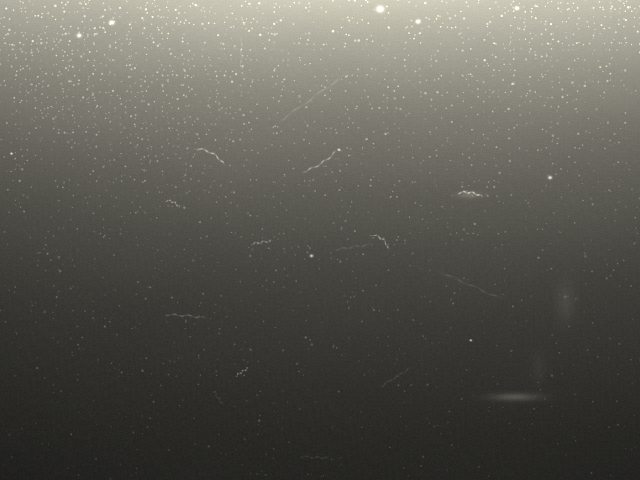
Write a Shadertoy shader that draws this texture.

```glsl
// Dusty, finely scratched dark panel lit by a soft pale glow along its top edge.

const vec3 GLOW_TINT = vec3(1.0, 0.985, 0.90);
const vec3 SHADE_TINT = vec3(1.0, 0.99, 0.915);
const vec3 DUST_COLOR = vec3(1.0, 0.99, 0.92);
const float SHADE_LEVEL = 0.06;
const float GLOW_LEVEL = 0.73;
const float GLOW_FALLOFF = 2.2;
const float GRAIN_CELLS = 360.0;
const float GRAIN_AMOUNT = 0.022;
const float DUST_AMOUNT = 0.34;
const float HAIR_WIDTH = 0.0016;
const float TRAIL_AMOUNT = 0.075;

// Curved scratches: start and end, then bend and brightness.
const int HAIRS = 8;
const vec4 HAIR_ENDS[HAIRS] = vec4[HAIRS](
    vec4(0.403, 0.691, 0.470, 0.653), vec4(0.628, 0.641, 0.703, 0.688),
    vec4(0.344, 0.582, 0.375, 0.566), vec4(0.521, 0.491, 0.569, 0.498),
    vec4(0.769, 0.510, 0.809, 0.476), vec4(0.951, 0.597, 1.007, 0.589),
    vec4(0.340, 0.344, 0.431, 0.337), vec4(0.490, 0.215, 0.519, 0.234));
const vec2 HAIR_STYLE[HAIRS] = vec2[HAIRS](
    vec2(0.010, 0.30), vec2(-0.006, 0.25), vec2(0.005, 0.28), vec2(0.001, 0.24),
    vec2(0.012, 0.28), vec2(0.006, 0.38), vec2(0.002, 0.16), vec2(0.001, 0.30));

// Faint straight trails of dust.
const int TRAILS = 7;
const vec4 TRAIL_ENDS[TRAILS] = vec4[TRAILS](
    vec4(0.573, 0.740, 0.729, 0.852), vec4(0.503, 0.922, 0.503, 0.852),
    vec4(0.911, 0.436, 1.050, 0.375), vec4(0.694, 0.479, 0.773, 0.491),
    vec4(0.443, 0.188, 0.465, 0.155), vec4(0.790, 0.193, 0.859, 0.236),
    vec4(0.625, 0.049, 0.688, 0.045));

// Bright flecks: position and radius.
const int FLECKS = 10;
const vec3 FLECK_SPOTS[FLECKS] = vec3[FLECKS](
    vec3(0.792, 0.981, 0.0070), vec3(0.871, 0.955, 0.0045), vec3(0.165, 0.926, 0.0045),
    vec3(0.233, 0.953, 0.0050), vec3(1.077, 0.983, 0.0040), vec3(1.146, 0.630, 0.0040),
    vec3(0.706, 0.688, 0.0026), vec3(0.981, 0.291, 0.0026), vec3(0.024, 0.680, 0.0026),
    vec3(0.649, 0.467, 0.0034));

float hash(vec2 p) {
    return fract(sin(dot(p, vec2(127.1, 311.7))) * 43758.55);
}

// Slow mottling from layered sines.
float mottle(vec2 p) {
    float sum = 0.0, weight = 0.5;
    for (int i = 0; i < 4; i++) {
        sum += weight * sin(p.x + 1.7 * sin(p.y)) * sin(p.y * 1.1 + 1.3 * sin(p.x * 0.8));
        p = mat2(1.6, 1.2, -1.2, 1.6) * p + 2.3;
        weight *= 0.55;
    }
    return sum;
}

// One jittered speck per cell, kept with the given probability.
float dust(vec2 p, float cells, float radius, float density, float pixel) {
    vec2 id = floor(p * cells);
    vec2 jitter = 0.2 + 0.6 * vec2(hash(id + 3.1), hash(id + 17.7));
    float size = radius * mix(0.5, 1.2, hash(id + 41.3));
    float d = length((p * cells - id - jitter) / cells);
    float shape = 1.0 - smoothstep(size - 0.5 * pixel, size + 0.8 * pixel, d);
    return shape * step(hash(id + 9.4), density) * mix(0.25, 1.0, hash(id + 63.9));
}

// Broken line from ends.xy to ends.zw, bowed sideways by bend.
float scratch(vec2 p, vec4 ends, float bend, float pixel) {
    vec2 span = ends.zw - ends.xy;
    vec2 dir = normalize(span);
    vec2 rel = p - ends.xy;
    float u = dot(rel, dir) / length(span);
    float bow = 4.0 * bend * u * (1.0 - u);
    float d = abs(dot(rel, vec2(-dir.y, dir.x)) - bow + 0.0015 * sin(u * 19.0));
    float line = 1.0 - smoothstep(0.0, max(HAIR_WIDTH, pixel) * 1.6, d);
    float caps = smoothstep(-0.02, 0.15, u) * (1.0 - smoothstep(0.85, 1.02, u));
    return line * caps * (0.65 + 0.35 * sin(u * 37.0 + ends.x * 50.0));
}

float smudge(vec2 p, vec2 center, vec2 size) {
    vec2 q = (p - center) / size;
    return exp(-dot(q, q));
}

void mainImage(out vec4 fragColor, in vec2 fragCoord) {
    float pixel = 1.0 / iResolution.y;
    vec2 p = fragCoord * pixel;
    float x = fragCoord.x / iResolution.x;
    float glow = exp(-GLOW_FALLOFF * (1.0 - p.y));

    // Glow from above, strongest right of center and dimmer at the sides.
    float side = 1.04 - 0.42 * (x - 0.6) * (x - 0.6);
    float light = (SHADE_LEVEL + GLOW_LEVEL * glow) * side;
    light *= 1.0 + 0.025 * mottle(p * vec2(5.0, 9.0));
    vec3 color = light * mix(SHADE_TINT, GLOW_TINT, glow);

    // Dust gathers in patches near the light.
    float patches = 0.75 + 0.5 * mottle(p * 6.0 + 4.0) + 0.8 * smudge(p, vec2(0.18, 0.80), vec2(0.26, 0.16));
    float density = clamp(0.42 * glow * patches, 0.015, 0.6);
    float marks = 0.0;
    for (int i = 0; i < 3; i++) {
        float cells = 38.0 * pow(1.55, float(i));
        float radius = 0.0020 - 0.0004 * float(i);
        marks += DUST_AMOUNT * (0.35 + 0.65 * glow) * dust(p + 0.37 * float(i), cells, radius, density, pixel);
    }

    // Scratches, trails and flecks.
    for (int i = 0; i < HAIRS; i++)
        marks += HAIR_STYLE[i].y * scratch(p, HAIR_ENDS[i], HAIR_STYLE[i].x, pixel);
    for (int i = 0; i < TRAILS; i++)
        marks += TRAIL_AMOUNT * scratch(p, TRAIL_ENDS[i], 0.0, pixel);
    for (int i = 0; i < FLECKS; i++) {
        vec3 spot = FLECK_SPOTS[i];
        marks += 0.55 * smudge(p, spot.xy, vec2(spot.z, spot.z * 0.85));
    }

    // Soft wiped smears.
    marks += 0.15 * smudge(p, vec2(1.073, 0.173), vec2(0.048, 0.008));
    marks += 0.10 * smudge(p, vec2(0.978, 0.594), vec2(0.024, 0.007));
    marks += 0.05 * smudge(p, vec2(1.178, 0.370), vec2(0.018, 0.040));
    marks += 0.03 * smudge(p, vec2(1.122, 0.235), vec2(0.014, 0.030));

    color += marks * DUST_COLOR;
    color += GRAIN_AMOUNT * (hash(floor(p * GRAIN_CELLS)) - 0.5);
    fragColor = vec4(clamp(color, 0.0, 1.0), 1.0);
}
```
